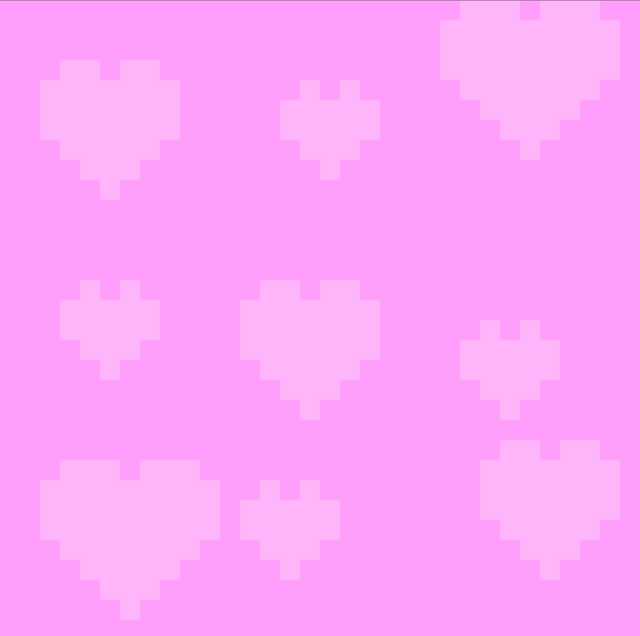
Reproduce this pattern procedurally as a Shadertoy shader.

```glsl
const vec3 BACKGROUND = vec3(1.00, 0.62, 0.98);
const vec3 HEART = vec3(1.00, 0.71, 0.98);
const vec3 RIM = vec3(0.60, 0.40, 0.58);
const float BLOCKS = 32.0;                 // blocks across the canvas
const float SOFTNESS = 0.06;               // half width of a block edge, in blocks
const float RIM_WIDTH = 0.06;              // dark line along the top, in blocks
const int TILES = 3;                       // hearts per row and per column
const vec2 TILE_START = vec2(2.0, 0.0);
const vec2 TILE_PITCH = vec2(10.0, 11.0);
const vec2 TILE_ROOM = vec2(9.0, 10.0);    // part of a tile a heart may use
const float SEED = 3.0;

float hash(vec2 p) {
    return fract(sin(dot(p, vec2(127.1, 311.7))) * 43758.5453);
}

// Half width in blocks: medium on the diagonal, large in the other corners
float heartSize(ivec2 tile) {
    if (tile.x == tile.y) return 3.0;
    return (tile.x + tile.y) % 2 == 1 ? 2.0 : 4.0;
}

// Stepped heart; block.x counts from its axis, block.y down from its top
float heart(vec2 block, float size) {
    float x = abs(block.x);
    float row = block.y;
    float body = min(size, 3.0);
    if (row < 0.0 || row > size + body) return 0.0;
    if (row < 1.0) return x > 0.5 && x < size - 0.5 ? 1.0 : 0.0;
    float reach = size - max(row - body, 0.0);
    return x < reach + 0.5 ? 1.0 : 0.0;
}

// Whether a block belongs to any of the scattered hearts
float heartField(vec2 block) {
    float filled = 0.0;
    for (int j = 0; j < TILES; j++) {
        for (int i = 0; i < TILES; i++) {
            vec2 tile = vec2(i, j);
            float size = heartSize(ivec2(i, j));
            vec2 extent = vec2(2.0 * size, size + min(size, 3.0)) + 1.0;
            vec2 random = vec2(hash(tile + SEED), hash(tile + SEED + 17.0));
            vec2 shift = floor(random * (TILE_ROOM - extent + 1.0));
            vec2 corner = TILE_START + tile * TILE_PITCH + shift;
            filled = max(filled, heart(block - corner - vec2(size, 0.0), size));
        }
    }
    return filled;
}

void mainImage(out vec4 fragColor, in vec2 fragCoord) {
    // Block units, measured from the top left
    float pixel = BLOCKS / iResolution.x;
    vec2 p = vec2(fragCoord.x, iResolution.y - fragCoord.y) * pixel;

    // Blend the four nearest blocks across a narrow soft edge
    vec2 q = p - 0.5;
    vec2 block = floor(q);
    float soft = min(max(SOFTNESS, 0.5 * pixel), 0.5);
    vec2 blend = smoothstep(0.5 - soft, 0.5 + soft, q - block);
    float upper = mix(heartField(block), heartField(block + vec2(1.0, 0.0)), blend.x);
    float lower = mix(heartField(block + vec2(0.0, 1.0)), heartField(block + 1.0), blend.x);
    vec3 color = mix(BACKGROUND, HEART, mix(upper, lower, blend.y));

    // Thin rim along the top
    color = mix(color, RIM, 1.0 - smoothstep(0.0, RIM_WIDTH, p.y));
    fragColor = vec4(color, 1.0);
}
```
